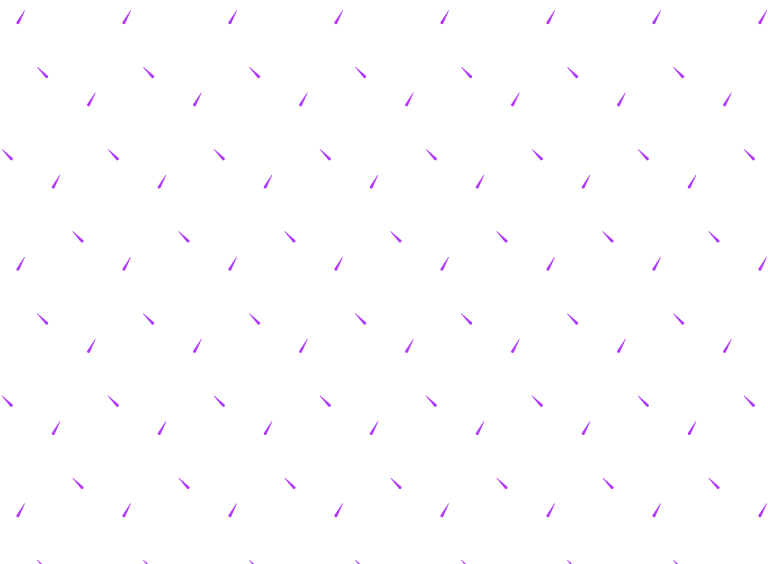
This pattern is drawn by a Shadertoy shader. Its source:

```glsl
// Sparse purple pin-shaped drops on white, in two alternating slants.
// Each slant repeats on a lattice whose rows step sideways by a third of a
// tile; every drop is a tapered capsule distance. One unit is one tile width.

const float TILES_ACROSS = 7.245;
const float ROW_PITCH = 0.7752;
const float ROW_SHIFT = -1.0 / 3.0;
const float BULB_RADIUS = 0.0142;
const float TIP_RADIUS = 0.003;
const vec3 PAPER = vec3(1.0);
const vec3 PURPLE = vec3(0.69, 0.22, 1.0);

// Offset from the nearest lattice point, with the lattice passing through anchor.
vec2 latticeOffset(vec2 p, vec2 anchor) {
    vec2 q = p - anchor;
    float row = round(q.y / ROW_PITCH);
    q -= row * vec2(ROW_SHIFT, ROW_PITCH);
    q.x -= round(q.x);
    return q;
}

// Distance to a drop with its bulb at the origin, tapering towards tip.
float dropDistance(vec2 q, vec2 tip) {
    float along = clamp(dot(q, tip) / dot(tip, tip), 0.0, 1.0);
    return length(q - along * tip) - mix(BULB_RADIUS, TIP_RADIUS, along);
}

void mainImage(out vec4 fragColor, in vec2 fragCoord) {
    // Tile space, measured down from the top left corner
    float pixel = TILES_ACROSS / iResolution.x;
    vec2 p = vec2(fragCoord.x, iResolution.y - fragCoord.y) * pixel;

    // The two slants
    float rightLeaning = dropDistance(latticeOffset(p, vec2(0.169, 0.214)), vec2(0.062, -0.112));
    float leftLeaning = dropDistance(latticeOffset(p, vec2(0.440, 0.723)), vec2(-0.086, -0.088));

    // Smooth edge one pixel wide
    float coverage = clamp(0.5 - min(rightLeaning, leftLeaning) / pixel, 0.0, 1.0);
    fragColor = vec4(mix(PAPER, PURPLE, coverage), 1.0);
}
```
